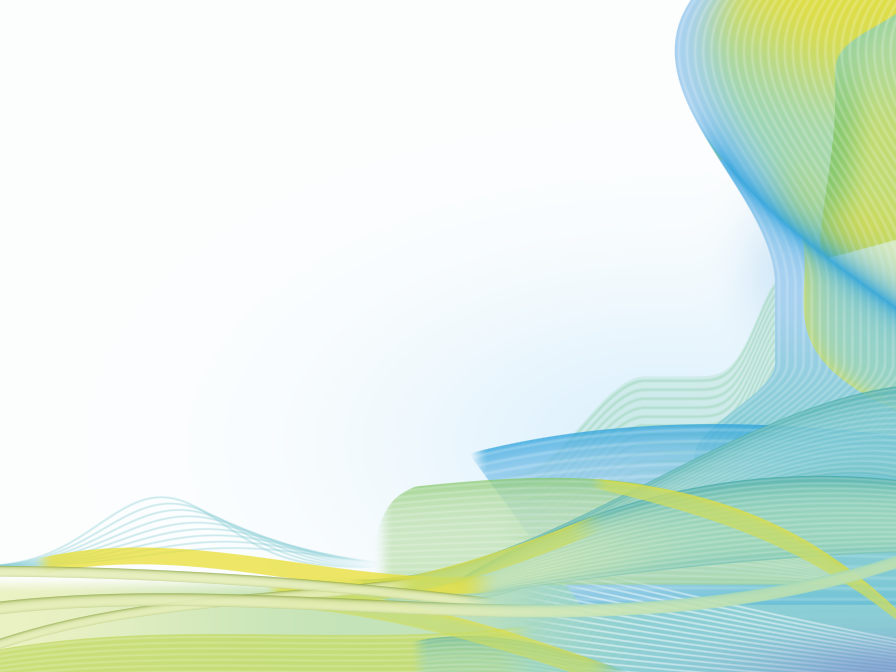
Write a Shadertoy shader that draws this background.

```glsl
const vec3 WHITE = vec3(.99, .995, .995);
const vec3 HAZE = vec3(.87, .945, .99);
const vec3 SKY = vec3(.66, .82, .94);
const vec3 AZURE = vec3(.16, .63, .86);
const vec3 AQUA = vec3(.52, .8, .83);
const vec3 TEAL = vec3(.28, .67, .66);
const vec3 MINT = vec3(.62, .84, .73);
const vec3 LEAF = vec3(.52, .78, .4);
const vec3 PALE = vec3(.75, .88, .69);
const vec3 LIME = vec3(.77, .86, .42);
const vec3 CREAM = vec3(.91, .94, .74);
const vec3 YELLOW = vec3(.91, .87, .2);
const vec3 OLIVE = vec3(.56, .66, .27);
const vec3 VIOLET = vec3(.46, .58, .8);
const float THREADS = 16.;
const float THREAD_LIGHT = .22;
const float ARCHES = 9.;
const float STRANDS = 16.;

// Cubic through four evenly spaced heights, s in 0..1
float through(float s, vec4 k) {
  s *= 3.;
  float a = s - 1., b = s - 2., c = s - 3.;
  return dot(k, vec4(-a*b*c/6., s*b*c/2., -s*a*c/2., s*a*b/6.));
}

float inside(float d) {
  return clamp(d / max(fwidth(d), 1e-5) + .5, 0., 1.);
}

float glow(vec2 p, vec2 centre, vec2 radius) {
  vec2 q = (p - centre) / radius;
  return exp(-dot(q, q));
}

// Parallel threads that fade out when too dense to resolve
float weave(float v) {
  float w = fwidth(v);
  float thread = 1. - smoothstep(0., .18 + w, abs(fract(v) - .5));
  return thread * clamp(1.6 - 1.6*w, 0., 1.);
}

float strand(float d) {
  return 1. - smoothstep(0., .001 + fwidth(d), abs(d));
}

// Translucent woven band between two curves, darkest on its upper rim
void sheet(inout vec3 col, vec2 p, vec2 span, vec4 top, vec4 bottom, vec3 rim, vec3 fill, float alpha) {
  float s = (p.x - span.x) / (span.y - span.x);
  float hi = through(s, top), lo = through(s, bottom);
  float t = (p.y - lo) / max(hi - lo, .004), u = clamp(t, 0., 1.);
  float ends = smoothstep(span.x - .004, span.x + .02, p.x);
  if (span.y < 1.) ends *= 1. - smoothstep(span.y - .05, span.y, p.x);
  vec3 tone = mix(fill, rim, min(exp(6.*u - 6.) + .4*exp(-10.*u), 1.));
  tone = mix(tone, WHITE, THREAD_LIGHT * weave(t * THREADS));
  col = mix(col, tone, alpha * ends * inside(hi - p.y) * inside(p.y - lo));
}

// Tall folded veil on the right
void veil(inout vec3 col, vec2 p) {
  float edge = through((max(p.y, .58) - .58) / .42, vec4(.865, .823, .763, .771));
  edge -= .09 * (1. - smoothstep(.32, .46, p.y));
  float depth = p.x - edge;
  float fold = p.y - through((p.x - .781) / .219, vec4(.808, .695, .613, .542));
  float above = inside(fold);

  vec3 upper = mix(SKY, MINT, smoothstep(0., .075, depth));
  float warm = smoothstep(.72, 1.08, p.y + 1.5*(p.x - .85)) * smoothstep(0., .07, depth);
  upper = mix(upper, YELLOW, .85 * warm * smoothstep(.72, 1., p.y));
  upper = mix(upper, LIME, .6 * glow(p, vec2(.9, .68), vec2(.04, .09)));

  // Inner curl against the right border
  float curl = p.x - .914 - .018*smoothstep(.6, .85, p.y) - .08*pow(smoothstep(.88, 1., p.y), 2.);
  vec3 tone = mix(LEAF, LIME, smoothstep(0., .05, curl));
  tone = mix(tone, MINT, .75 * smoothstep(.78, .95, p.y));
  tone = mix(tone, YELLOW, .7 * glow(p, vec2(.95, .65), vec2(.06, .05)));
  tone = mix(tone, CREAM, inside(.283 + .36*p.x - p.y));
  upper = mix(upper, tone, .9 * inside(curl));

  // Pocket below the fold
  vec3 lower = mix(AQUA, SKY, smoothstep(.34, .58, p.y));
  float pocket = p.x - through((p.y - .39) / .227, vec4(1., .917, .897, .898));
  tone = mix(mix(MINT, AQUA, .35), LIME, exp(-max(pocket, 0.) / .018));
  lower = mix(lower, tone, .85 * inside(pocket) * smoothstep(.36, .4, p.y));

  tone = mix(lower, upper, above);
  tone = mix(tone, WHITE, THREAD_LIGHT * weave(depth * 110.));
  float crease = exp(-abs(fold) / mix(.022, .035, above));
  tone = mix(tone, AZURE, .85 * crease * smoothstep(.765, .82, p.x));
  col = mix(col, tone, inside(depth) * smoothstep(.26, .36, p.y));
}

void mainImage(out vec4 fragColor, in vec2 fragCoord) {
  vec2 p = fragCoord / iResolution.xy;
  float x = p.x;
  vec3 col = mix(WHITE, HAZE, glow(p, vec2(.74, .34), vec2(.32, .24)));
  col = mix(col, SKY, .4 * glow(p, vec2(.87, .6), vec2(.045, .1)));

  // Thin arches on the left
  for (float k = 0.; k < 1.; k += 1./ARCHES) {
    float q = (x - .18 - .09*k) / (.1 + .05*k);
    float arch = p.y - .155 - mix(.105, .02, k) * exp(-q*q);
    col = mix(col, AQUA, .4 * strand(arch) * (1. - smoothstep(.34, .43, x)));
  }

  // Net under the veil
  float net = mix(.3, .44, smoothstep(.58, .72, x)) + .15*pow(smoothstep(.76, .875, x), 3.) - p.y;
  col = mix(col, MINT, inside(net) * smoothstep(.55, .6, x) * (.28 + .4*weave(net * 75.)));
  veil(col, p);

  // Floor wash
  float washTop = mix(.145, .31, smoothstep(.5, .95, x));
  vec3 wash = mix(mix(CREAM, PALE, smoothstep(0., .4, x)), AQUA, smoothstep(.45, .75, x));
  col = mix(col, wash, .9 * smoothstep(0., .03, washTop - p.y));

  // Broad sheets
  float side = inside(p.y - .32 + 1.8*(x - .526));
  sheet(col, p, vec2(.526, 1), vec4(.326, .362, .368, .352), vec4(.1), AZURE, mix(SKY, AQUA, smoothstep(.65, .9, x)), .75*side);
  float tip = inside(.278 - .075*exp(-max(x - .42, 0.) / .016) - p.y + .2*max(x - .45, 0.));
  sheet(col, p, vec2(.42, 1), vec4(.27, .289, .251, .094), vec4(.13), LEAF, PALE, .72*tip);
  sheet(col, p, vec2(.39, 1), vec4(.138, .199, .331, .425), vec4(.125, .129, .246, .289), TEAL, mix(PALE, AQUA, smoothstep(.5, .9, x)), .82);
  sheet(col, p, vec2(.5, 1), vec4(.128, .235, .286, .286), vec4(.108, .14, .164, .178), TEAL, mix(PALE, MINT, smoothstep(.6, .8, x)), .88);
  sheet(col, p, vec2(.66, 1), vec4(.288, .263, .205, .094), vec4(.275, .235, .175, .078), YELLOW, LIME, .8);

  // Pale strands at the lower right
  float zone = smoothstep(.56, .68, x) * (1. - smoothstep(.11, .15, p.y));
  for (float k = 0.; k < 1.; k += 1./STRANDS) {
    float r = x - .55;
    float d = p.y - mix(.02, .2, k) + mix(.15, .38, k)*r - .12*r*r;
    col = mix(col, WHITE, .55 * zone * strand(d));
  }
  col = mix(col, VIOLET, .75 * glow(p, vec2(1, 0), vec2(.16, .05)));

  // Swells and narrow ribbons
  sheet(col, p, vec2(-.05, .6), vec4(.02, .055, .055, .07), vec4(-.08), LIME, LIME, .85);
  sheet(col, p, vec2(.46, .72), vec4(.045, .052, .03, -.01), vec4(-.05), TEAL, MINT, .6);
  vec4 ribbon = vec4(.128, .105, .06, 0);
  sheet(col, p, vec2(.3, .7), ribbon, ribbon - .03, YELLOW, LIME, .7);
  ribbon = vec4(.168, .182, .153, .145);
  sheet(col, p, vec2(.04, .56), ribbon, ribbon - .025, YELLOW, YELLOW, .75);
  ribbon = vec4(.125, .135, .178, .242);
  sheet(col, p, vec2(.3, .68), ribbon, ribbon - .027, YELLOW, LIME, .75);
  ribbon = vec4(.025, .09, .118, .142);
  sheet(col, p, vec2(-.05, .47), ribbon, ribbon - .015, OLIVE, CREAM, .9);
  ribbon = vec4(.158, .153, .136, .108);
  sheet(col, p, vec2(-.05, .56), ribbon, ribbon - .016, OLIVE, CREAM, .9);
  ribbon = vec4(.096, .114, .101, .173);
  sheet(col, p, vec2(-.05, 1), ribbon, ribbon - .019, mix(OLIVE, MINT, smoothstep(.4, .65, x)), mix(CREAM, PALE, smoothstep(.4, .9, x)), .9);

  fragColor = vec4(col, 1);
}
```
